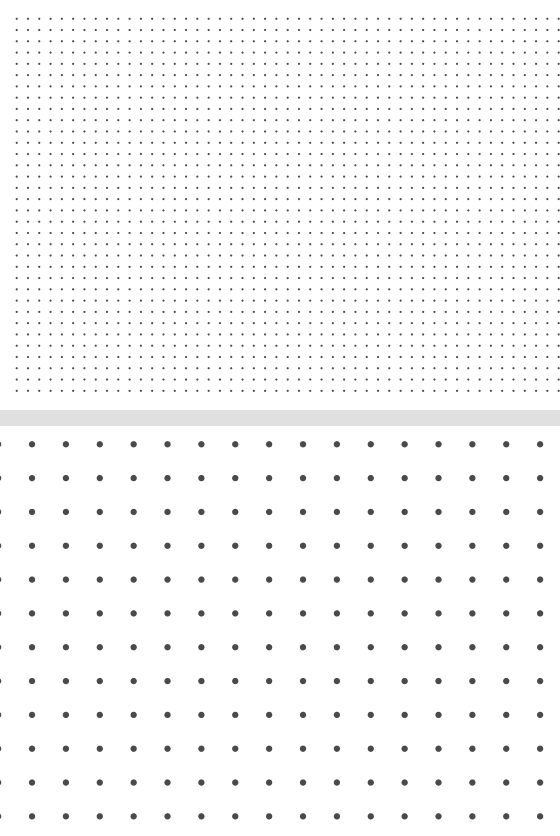
Top: the whole. Bottom: its middle third, enlarged.
Write a WebGL 2 fragment shader that draws this pattern.

```glsl
#version 300 es
precision highp float;
// Dot-grid paper: 49 by 34 small dark grey dots on a white sheet.
// Each point finds its nearest grid node, clamped to the grid's extent,
// and shades a soft-edged disc by its distance to that node.

uniform vec2 u_resolution;
out vec4 fragColor;

const vec2 DOT_COUNT = vec2(49.0, 34.0);
const vec2 FIRST_DOT = vec2(0.0298, 0.0468);  // lower left dot, canvas fractions
const vec2 LAST_DOT = vec2(0.9976, 0.9543);   // upper right dot
const float DOT_RADIUS = 0.00254;             // fraction of canvas height
const vec3 PAPER = vec3(1.0);
const vec3 INK = vec3(0.29);

// Nearest node of a grid that spans first to last
vec2 nearestNode(vec2 p, vec2 first, vec2 last, vec2 count) {
    vec2 pitch = (last - first) / (count - 1.0);
    vec2 index = clamp(round((p - first) / pitch), vec2(0.0), count - 1.0);
    return first + index * pitch;
}

// Disc coverage with an edge blended over twice the softness
float disc(vec2 offset, float radius, float softness) {
    return 1.0 - smoothstep(radius - softness, radius + softness, length(offset));
}

void main() {
    vec2 uv = gl_FragCoord.xy / u_resolution;
    vec2 node = nearestNode(uv, FIRST_DOT, LAST_DOT, DOT_COUNT);

    // Height units keep the dots round
    vec2 offset = (uv - node) * vec2(u_resolution.x / u_resolution.y, 1.0);
    float softness = 0.62 / u_resolution.y;

    float coverage = disc(offset, DOT_RADIUS, softness);
    fragColor = vec4(mix(PAPER, INK, coverage), 1.0);
}
```
